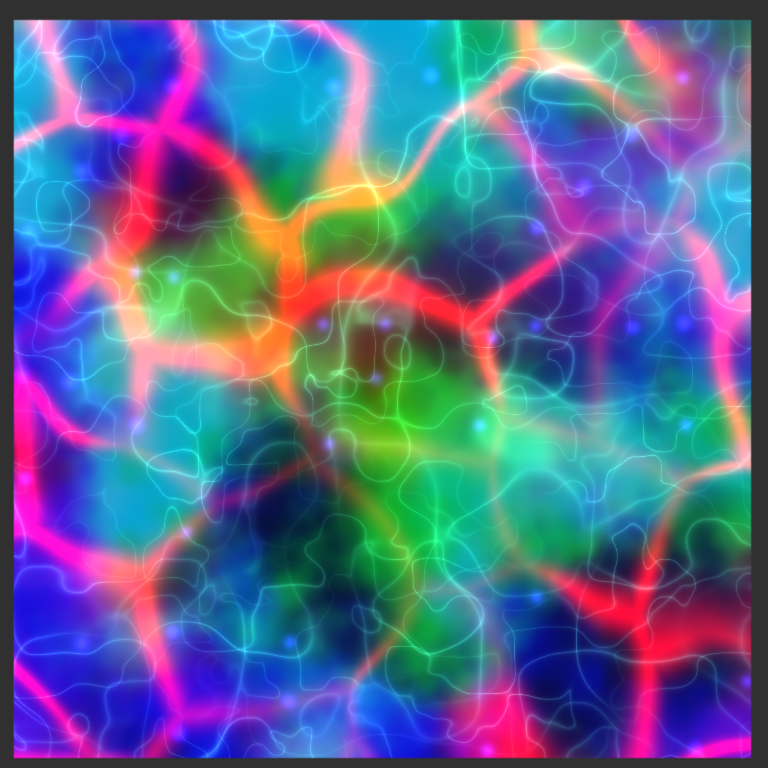
Give the GLSL for this texture, as a three.js fragment shader.

```glsl
varying vec2 vUv;

const vec3 FRAME_GREY = vec3(0.19);
const vec2 FRAME_LOW = vec2(0.018, 0.013);
const vec2 FRAME_HIGH = vec2(0.978, 0.974);
const vec2 GREEN_HEART = vec2(0.56, 0.54);
const vec3 FILAMENT_TINT = vec3(0.10, 0.24, 0.20);
const vec3 SPARK_TINT = vec3(0.12, 0.10, 0.55);

vec2 hash2(vec2 p) {
  vec3 q = fract(p.xyx * vec3(0.1031, 0.1030, 0.0973));
  q += dot(q, q.yzx + 33.33);
  return fract((q.xx + q.yz) * q.zy);
}

float noise(vec2 p) {
  vec2 i = floor(p), f = fract(p);
  vec2 u = f * f * f * (f * (f * 6.0 - 15.0) + 10.0);
  float low = mix(hash2(i).x, hash2(i + vec2(1.0, 0.0)).x, u.x);
  float high = mix(hash2(i + vec2(0.0, 1.0)).x, hash2(i + 1.0).x, u.x);
  return mix(low, high, u.y);
}

float fbm(vec2 p) {
  float sum = 0.0, amp = 0.54;
  for (int i = 0; i < 4; i++) {
    sum += amp * noise(p);
    p = mat2(0.8, 0.6, -0.6, 0.8) * p * 2.05 + 17.3;
    amp *= 0.48;
  }
  return sum;
}

vec2 warp(vec2 p, float scale, float amount) {
  return p + amount * (vec2(noise(p * scale + 3.7), noise(p * scale + 41.2)) - 0.5);
}

// Gap between the nearest two cell centres: zero along the cell walls
float cellGap(vec2 p) {
  vec2 cell = floor(p);
  float first = 9.0, second = 9.0;
  for (int y = -1; y <= 1; y++) {
    for (int x = -1; x <= 1; x++) {
      vec2 c = cell + vec2(float(x), float(y));
      float d = length(c + 0.1 + 0.8 * hash2(c + 12.0) - p);
      second = min(second, max(first, d));
      first = min(first, d);
    }
  }
  return second - first;
}

// Thin bright threads along the mid level of several noise layers
float filaments(vec2 p) {
  float sum = 0.0, scale = 6.0;
  for (int i = 0; i < 4; i++) {
    vec2 q = warp(p, scale * 1.3, 0.9 / scale);
    float level = abs(noise(q * scale + 9.1 * float(i)) - 0.5);
    sum += (exp(-level * 55.0) + 0.35 * exp(-level * 12.0)) * noise(p * 7.0 + scale);
    scale *= 1.5;
  }
  return sum;
}

// Sparse soft dots
float sparks(vec2 p, float scale) {
  vec2 cell = floor(p * scale);
  vec2 h = hash2(cell + 71.0);
  float d = length(fract(p * scale) - 0.3 - 0.4 * h);
  return exp(-d * d * 60.0) * step(0.83, hash2(cell + 5.0).y);
}

void main() {
  vec2 p = vUv;

  // Red: glowing walls of rounded cells
  float gap = cellGap(warp(p, 6.0, 0.12) * 4.9);
  float wall = 0.68 * exp(-gap * gap * 38.0) + 0.26 * exp(-gap * 6.0);
  float wallPower = 0.35 + 0.75 * smoothstep(0.2, 0.65, noise(p * 5.0 + 27.0));
  float haze = 0.30 * smoothstep(0.35, 0.8, fbm(p * 5.0 + 61.0));
  float red = 0.05 + haze + wall * wallPower;

  // Green and blue: broad clouds, with blue fading at the heart
  float heart = length((p - GREEN_HEART) * vec2(0.9, 1.0));
  float core = exp(-heart * heart * 22.0);
  float green = 0.12 + 0.60 * smoothstep(0.27, 0.72, fbm(p * 5.2 + 8.0)) + 0.12 * core;
  float blue = 0.30 + 0.62 * smoothstep(0.22, 0.62, fbm(p * 4.4 + 33.0));
  blue *= 1.0 - 0.75 * core;
  vec3 color = vec3(red, green, blue);

  // Fine light on top
  color += FILAMENT_TINT * (filaments(p) - 0.35);
  color += SPARK_TINT * sparks(p, 15.0);
  color = clamp(color, 0.0, 1.0);

  // Plain frame
  vec2 inside = smoothstep(FRAME_LOW - 0.0015, FRAME_LOW + 0.0015, p)
    * (1.0 - smoothstep(FRAME_HIGH - 0.0015, FRAME_HIGH + 0.0015, p));
  gl_FragColor = vec4(mix(FRAME_GREY, color, inside.x * inside.y), 1.0);
}
```
